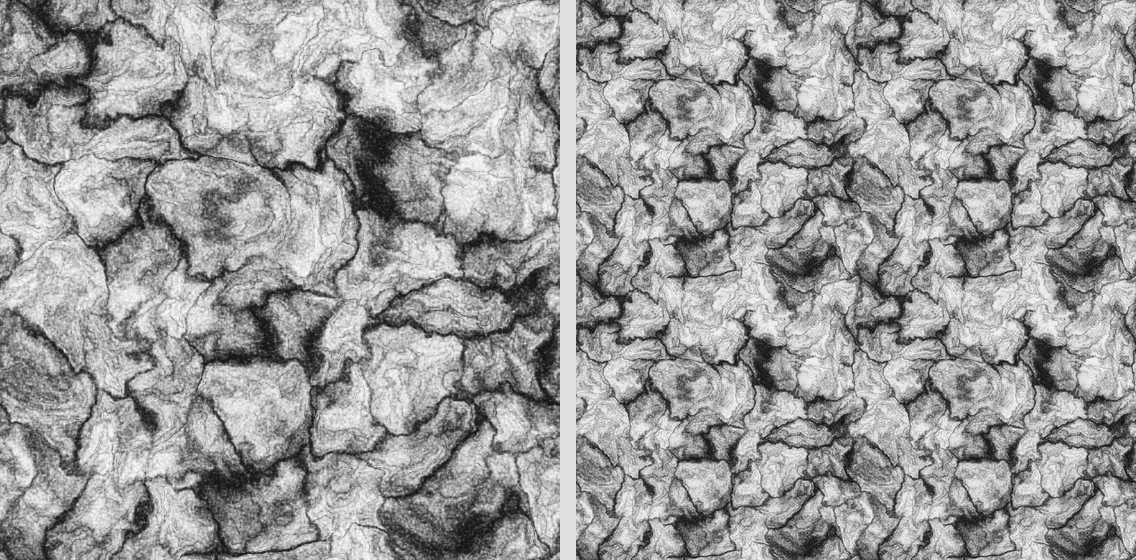
Left: one tile. Right: repeated 2 by 2.
Reproduce this texture procedurally as a Shadertoy shader.

```glsl
const float TAU = 6.2831853;

// Whole-number repeats per canvas, so everything tiles
const float WARP_FREQ = 4.0;
const float FRAY_FREQ = 28.0;
const float PATCH_FREQ = 4.0;
const float TRUNK_CELLS = 7.0;
const float CREASE_CELLS = 22.0;
const float RIDGE_FREQ = 8.0;
const float GRAIN_FREQ = 170.0;
const float FINE_GRAIN_FREQ = 247.0;

const int WARP_OCTAVES = 4;
const int FRAY_OCTAVES = 3;
const int RIDGE_OCTAVES = 4;
const float WARP_AMOUNT = 0.4;
const float FRAY_AMOUNT = 0.5;

// Ink density of each layer
const vec2 TRUNK_WIDTH = vec2(0.03, 0.1);
const vec2 TRUNK_INK = vec2(0.4, 2.6);
const float STRAND_INK = 0.55;
const float STRAND_COUNT = 38.0;
const float RIDGE_WIDTH = 0.05;
const float RIDGE_WIDEN = 1.35;
const float RIDGE_INK = 0.98;
const float RIDGE_FADE = 0.8;
const float CREASE_WIDTH = 0.11;
const float CREASE_INK = 0.4;
const float CLOUD_INK = 0.15;
const float GRAIN_INK = 0.7;
const float PAPER_GRAIN = 0.07;

const vec3 DARK = vec3(0.08);
const vec3 LIGHT = vec3(0.97, 0.965, 0.965);

// Wrapped lattice hash
vec2 hash2(vec2 cell, float period, float seed) {
    uvec2 v = uvec2(mod(cell + 0.5, period)) + uvec2(uint(seed) * 977u, uint(seed) * 131u);
    v = v * 1664525u + 1013904223u;
    for (int k = 0; k < 2; k++) {
        v.x += v.y * 1664525u;
        v.y += v.x * 1664525u;
        v ^= v >> 16u;
    }
    return vec2(v >> 16u) / 65535.0;
}

float gradDot(vec2 cell, vec2 offset, float period, float seed) {
    float angle = TAU * hash2(cell, period, seed).x;
    return dot(vec2(cos(angle), sin(angle)), offset);
}

// Tiling gradient noise, about -0.7 to 0.7
float noise(vec2 p, float freq, float seed) {
    p *= freq;
    vec2 i = floor(p), f = p - i, e = vec2(1.0, 0.0);
    vec2 u = f * f * f * (f * (f * 6.0 - 15.0) + 10.0);
    float low = mix(gradDot(i, f, freq, seed), gradDot(i + e.xy, f - e.xy, freq, seed), u.x);
    float high = mix(gradDot(i + e.yx, f - e.yx, freq, seed), gradDot(i + e.xx, f - e.xx, freq, seed), u.x);
    return mix(low, high, u.y);
}

vec2 noise2(vec2 p, float freq, float seed) {
    return vec2(noise(p, freq, seed), noise(p, freq, seed + 1.0));
}

// Tiling cellular noise: zero on the borders between cells
float cellBorder(vec2 p, float cells, float seed) {
    p *= cells;
    vec2 i = floor(p), f = p - i;
    float nearest = 9.0, second = 9.0;
    for (int y = -1; y <= 1; y++)
    for (int x = -1; x <= 1; x++) {
        vec2 g = vec2(x, y);
        float d = length(g + hash2(i + g, cells, seed) - f);
        second = min(second, max(nearest, d));
        nearest = min(nearest, d);
    }
    return second - nearest;
}

// Coarse octaves fold each other, fine ones fray the edges
vec2 swirl(vec2 uv) {
    vec2 p = uv;
    float freq = WARP_FREQ;
    for (int k = 0; k < WARP_OCTAVES; k++) {
        p += WARP_AMOUNT / freq * noise2(p, freq, float(2 * k + 1));
        freq *= 2.0;
    }
    freq = FRAY_FREQ;
    for (int k = 0; k < FRAY_OCTAVES; k++) {
        p += FRAY_AMOUNT / freq * noise2(uv, freq, float(2 * k + 11));
        freq *= 2.0;
    }
    return p;
}

void mainImage(out vec4 fragColor, in vec2 fragCoord) {
    vec2 uv = fragCoord / iResolution.xy;
    vec2 p = swirl(uv);

    // Patches where veins gather
    float cloud = noise(p, PATCH_FREQ, 20.0) + 0.5 * noise(p, 2.0 * PATCH_FREQ, 21.0);
    float density = smoothstep(-0.35, 0.4, cloud);
    float ink = CLOUD_INK * max(0.4 + cloud, 0.0);

    // Main veins with a halo of parallel strands
    float border = cellBorder(p, TRUNK_CELLS, 30.0);
    float trunkWidth = mix(TRUNK_WIDTH.x, TRUNK_WIDTH.y, density);
    ink += mix(TRUNK_INK.x, TRUNK_INK.y, density) * exp(-pow(border / trunkWidth, 1.5));
    float strand = 0.5 + 0.5 * sin(border * STRAND_COUNT + 8.0 * cloud);
    ink += STRAND_INK * density * strand * exp(-border / 0.22);

    // Wispy side veins, broken where their own mask fades
    float freq = RIDGE_FREQ, width = RIDGE_WIDTH;
    float amount = RIDGE_INK * mix(0.5, 1.3, density);
    for (int k = 0; k < RIDGE_OCTAVES; k++) {
        float mask = smoothstep(-0.3, 0.35, noise(p, 0.5 * freq, float(50 + k)));
        ink += amount * mask * exp(-abs(noise(p, freq, float(40 + k))) / width);
        freq *= 2.0;
        width *= RIDGE_WIDEN;
        amount *= RIDGE_FADE;
    }

    // Fine creases and charcoal grain
    float creaseMask = smoothstep(-0.4, 0.4, noise(uv, CREASE_CELLS, 61.0));
    ink += CREASE_INK * creaseMask * exp(-cellBorder(p, CREASE_CELLS, 60.0) / CREASE_WIDTH);
    float grain = noise(uv, GRAIN_FREQ, 70.0) + noise(uv, FINE_GRAIN_FREQ, 71.0);
    ink = max(ink * (1.0 + GRAIN_INK * grain) + PAPER_GRAIN * grain, 0.0);

    fragColor = vec4(mix(DARK, LIGHT, exp(-ink)), 1.0);
}
```
